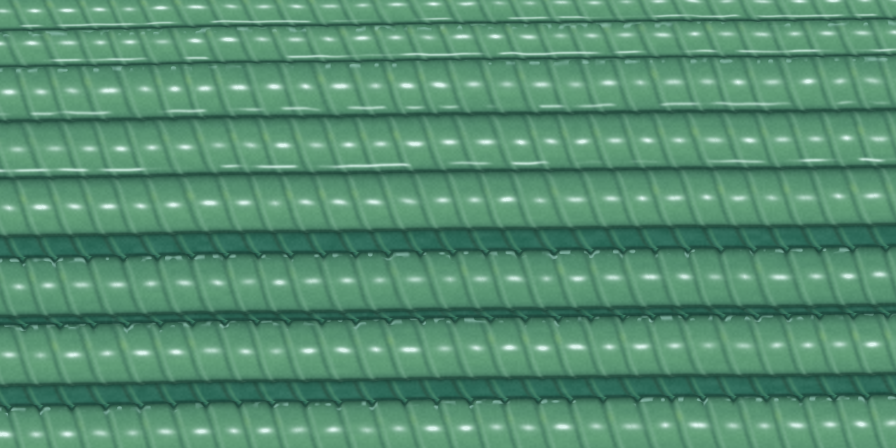
This texture is drawn by a Shadertoy shader. Its source:

```glsl
// A stack of green coated ribbed steel bars lying side by side.
// Each bar is a shaded cylinder with helical ribs; bars are painted from the
// bottom up so that every bar overlaps and shades the one below it.

const float RIBS_PER_UNIT = 13.5;   // ribs per canvas height of length
const int BAR_COUNT = 11;

const vec3 GAP    = vec3(0.10, 0.24, 0.20);
const vec3 SHADE  = vec3(0.24, 0.44, 0.36);
const vec3 BODY   = vec3(0.33, 0.56, 0.44);
const vec3 LIGHT  = vec3(0.38, 0.62, 0.47);
const vec3 SHEEN  = vec3(0.51, 0.70, 0.60);
const vec3 GLINT  = vec3(0.86, 0.96, 0.93);
const vec3 RECESS = vec3(0.17, 0.41, 0.35);

// Bars from bottom to top: centre (measured downwards), radius,
// recess amount, strength of the second glint line.
const vec4 BARS[BAR_COUNT] = vec4[BAR_COUNT](
    vec4(0.957, 0.071, 0.0, 0.0),
    vec4(0.846, 0.046, 1.0, 0.0),
    vec4(0.779, 0.068, 0.0, 0.0),
    vec4(0.684, 0.026, 1.0, 0.0),
    vec4(0.625, 0.068, 0.1, 0.0),
    vec4(0.515, 0.046, 1.0, 0.0),
    vec4(0.449, 0.065, 0.0, 0.0),
    vec4(0.320, 0.064, 0.0, 0.9),
    vec4(0.191, 0.066, 0.0, 0.7),
    vec4(0.084, 0.052, 0.0, 0.8),
    vec4(0.010, 0.045, 0.0, 0.7));

float hash(vec2 p) {
    return fract(sin(dot(p, vec2(127.1, 311.7))) * 43758.5453);
}

float noise(vec2 p) {
    vec2 i = floor(p), f = fract(p);
    f = f * f * (3.0 - 2.0 * f);
    return mix(mix(hash(i), hash(i + vec2(1, 0)), f.x),
               mix(hash(i + vec2(0, 1)), hash(i + vec2(1, 1)), f.x), f.y);
}

float bell(float x, float width) {
    return exp(-x * x / (width * width));
}

// Paints one bar and its contact shadow over the colour below.
vec3 paintBar(vec3 below, vec2 p, vec4 bar, float id, float pixel) {
    float radius = bar.y, recess = bar.z;
    float v = (p.y - bar.x) / radius;             // -1 top, 1 bottom
    float angle = asin(clamp(v, -1.0, 1.0));

    // Helical rib coordinate, a little uneven along the bar
    float turn = p.x * RIBS_PER_UNIT - 0.27 * angle + hash(vec2(id, 3.0))
               + 0.22 * (noise(vec2(p.x * 6.0, id * 9.0)) - 0.5);
    float cell = floor(turn);
    float across = fract(turn) - 0.5;
    float rib = bell(across, 0.11);
    float vary = hash(vec2(cell, id));

    // Coated surface: soft roundness, rib relief and mottling
    float mottle = noise(p * vec2(35.0, 80.0) + id * 7.0) - 0.5;
    vec3 col = mix(BODY, LIGHT, bell(v - 0.2, 0.55) * 0.95 + mottle * 0.35);
    col = mix(col, SHADE, 0.5 * smoothstep(-0.55, -1.0, v));
    col = mix(col, SHADE, 0.75 * smoothstep(0.72, 1.0, v));
    col = mix(col, RECESS + 0.05 * mottle, recess * 0.9);
    col = mix(col, SHADE * (1.0 - 0.3 * recess), 0.58 * bell(across + 0.12, 0.08));
    col = mix(col, mix(SHEEN, LIGHT, recess), 0.38 * bell(across - 0.06, 0.07));

    // Yellowish light caught on the shoulders of the ribs
    float shoulder = rib * bell(v + 0.28, 0.18) * (1.0 - recess);
    col = mix(col, vec3(0.53, 0.72, 0.45), 0.45 * shoulder * vary);

    // Broken glints between ribs, then a thinner line lower down
    float between = abs(fract(turn + 0.5 + 0.15 * (vary - 0.5)) - 0.5);
    float drift = 0.06 * (noise(vec2(p.x * 28.0, id)) - 0.5);
    float strength = 0.4 + 0.6 * hash(vec2(floor(turn + 0.5), id + 20.0));
    float glow = bell(v - drift, 0.2) * bell(between, 0.32);
    float glint = bell(v - drift, 0.085) * bell(between, 0.19) * strength;
    float lowLine = bar.w * bell(v - 0.74 - drift, 0.055)
                  * smoothstep(0.3, 0.75, noise(vec2(turn * 1.7, id + 5.0)));
    col = mix(col, SHEEN, 0.5 * glow * (1.0 - recess));
    col = mix(col, GLINT, min(1.0, 1.3 * glint) * (1.0 - recess));
    col = mix(col, GLINT, 0.85 * lowLine);

    // Ribs stand out from the lower edge
    float bottom = radius * (1.0 - v) + rib * mix(0.002, 0.011, recess);
    float topEdge = radius * (v + 1.0);
    float rim = bell(bottom - 0.002, 0.004);
    col = mix(col, GAP, 0.65 * rim);

    // Contact shadow, with pale reflections below the recessed bars
    float outside = max(-bottom, 0.0);
    float contact = exp(-outside / 0.006) * step(0.0, v);
    vec3 base = mix(below, GAP, contact * (id > 8.5 ? 0.4 : 0.85));
    float fleck = bell(outside - 0.007, 0.005) * step(0.0, v)
                * smoothstep(0.55, 0.85, noise(vec2(p.x * 75.0, p.y * 90.0)));
    float fleckGain = max(0.6 * recess, id > 8.5 ? 0.55 : 0.0);
    base = mix(base, vec3(0.62, 0.80, 0.76), fleck * fleckGain);
    float cover = smoothstep(-pixel, pixel, min(bottom, topEdge));
    return mix(base, col, cover);
}

void mainImage(out vec4 fragColor, in vec2 fragCoord) {
    vec2 p = fragCoord / iResolution.y;
    float pixel = 1.0 / iResolution.y;
    // Measure downwards; bars rise slightly to the right and waver
    p.y = 1.0 - p.y + 0.013 * (p.x - 1.0) + 0.004 * (noise(vec2(p.x * 4.0, 2.0)) - 0.5);

    vec3 col = GAP;
    for (int i = 0; i < BAR_COUNT; i++) {
        col = paintBar(col, p, BARS[i], float(i), pixel);
    }
    col += 0.025 * (noise(p * 190.0) - 0.5);      // fine grain
    fragColor = vec4(col, 1.0);
}
```
